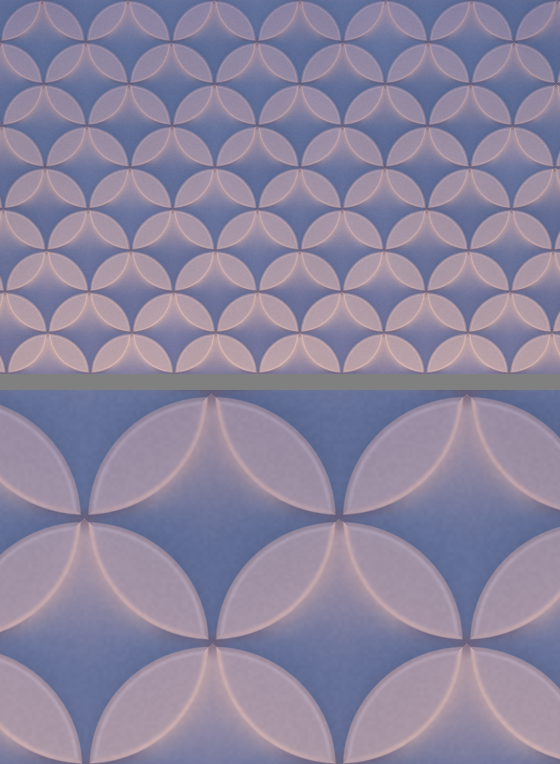
Top: the whole. Bottom: its middle third, enlarged.
A Shadertoy shader for this pattern:

```glsl
float hash(vec2 p) {
    p = fract(p * vec2(0.1031, 0.1137));
    p += dot(p, p.yx + 33.33);
    return fract((p.x + p.y) * p.x * 97.0);
}

float noise(vec2 p) {
    vec2 i = floor(p), f = fract(p);
    f = f * f * (3.0 - 2.0 * f);
    return mix(mix(hash(i), hash(i + vec2(1, 0)), f.x),
               mix(hash(i + vec2(0, 1)), hash(i + vec2(1, 1)), f.x), f.y);
}

// Lattice coordinates, y down, with slight perspective towards the bottom.
// Nodes lie on integer points whose coordinates have an even sum.
vec2 lattice(vec2 p) {
    return vec2((p.x - 0.803) / (0.115 - 0.0028 * p.y),
                (p.y + 0.001) * 8.843 * (1.0 + 0.0177 * p.y));
}

// Position relative to the centre of the enclosing diamond cell.
vec2 diamondCell(vec2 q, out vec2 id) {
    vec2 diagonal = 0.5 * vec2(q.x + q.y, q.x - q.y);
    id = floor(diagonal);
    vec2 f = diagonal - id - 0.5;
    return vec2(f.x + f.y, f.x - f.y);
}

float line(float d, float width) {
    return exp(-d * d / (width * width));
}

// Recessed star between four petals.
vec3 floorColor(vec2 c, float d, float down, float tone) {
    vec3 blue = mix(vec3(0.37, 0.435, 0.60), vec3(0.46, 0.46, 0.61), down * down);
    vec3 lilac = mix(vec3(0.50, 0.49, 0.62), vec3(0.70, 0.61, 0.66), down);
    float lit = 1.0 - smoothstep(-0.75, 0.35, c.y + 0.35 * abs(c.x));
    vec3 col = mix(blue, lilac, lit) + 0.02 * (tone - 0.5);

    // Warm light at the top, brown shade under the side tips.
    float above = 1.0 - smoothstep(-0.12, 0.08, c.y);
    float side = smoothstep(0.35, 0.85, abs(c.x));
    float near = max(d, 0.0);
    vec3 warm = mix(vec3(0.66, 0.56, 0.61), vec3(0.82, 0.69, 0.66), down);
    vec3 shade = mix(vec3(0.36, 0.32, 0.42), vec3(0.49, 0.40, 0.47), down);
    col = mix(col, warm, 0.7 * exp(-near * 11.0) * above * (1.0 - side));
    col = mix(col, shade, 0.85 * exp(-near * 9.0) * above * side);

    // Soft contact shade along the lower petals and at the nodes.
    col *= 1.0 - 0.07 * exp(-near * 14.0) * (1.0 - above);
    float tip = smoothstep(0.84, 1.0, max(abs(c.x), abs(c.y)));
    return mix(col, shade, 0.6 * tip);
}

// Raised petal with a lit lower rim and a fine upper bevel.
vec3 petalColor(vec2 c, float d, float down) {
    vec3 col = mix(vec3(0.535, 0.51, 0.63), vec3(0.73, 0.635, 0.66), down);
    float lower = step(c.y, 0.0);
    col += vec3(0.025, 0.014, 0.008) * lower * exp(d * 12.0);
    vec3 rim = mix(vec3(0.71, 0.60, 0.64), vec3(0.88, 0.75, 0.71), down);
    float fade = 1.0 - 0.65 * smoothstep(0.45, 0.95, abs(c.x));
    col = mix(col, rim, 0.8 * lower * fade * line(d + 0.018, 0.022));
    col += (1.0 - lower) * (0.045 * line(d + 0.045, 0.016) - 0.035 * line(d + 0.012, 0.018));
    return col;
}

void mainImage(out vec4 fragColor, in vec2 fragCoord) {
    vec2 uv = fragCoord / iResolution.xy;
    vec2 p = vec2(uv.x * 1.5, 1.0 - uv.y);
    vec2 id;
    vec2 c = diamondCell(lattice(p), id);

    // Arcs of neighbouring circles, inset to leave gaps at the nodes.
    float d = length(abs(c) - 1.0) - 0.97;
    float aa = max(8.8 / iResolution.y, 0.008);

    float down = clamp(p.y + 0.08 * (noise(p * 3.0) - 0.5), 0.0, 1.0);
    vec3 col = mix(petalColor(c, d, down),
                   floorColor(c, d, down, hash(id + 40.0)),
                   smoothstep(-aa, aa, d));

    // Uneven light, darker borders and fine grain.
    vec2 border = abs(uv - 0.5);
    col *= 1.0 + 0.03 * (noise(p * 7.0 + 9.0) - 0.5) - 0.18 * pow(border.x, 3.0);
    col += 0.02 * (noise(p * 300.0) - 0.5);
    fragColor = vec4(clamp(col, 0.0, 1.0), 1.0);
}
```
